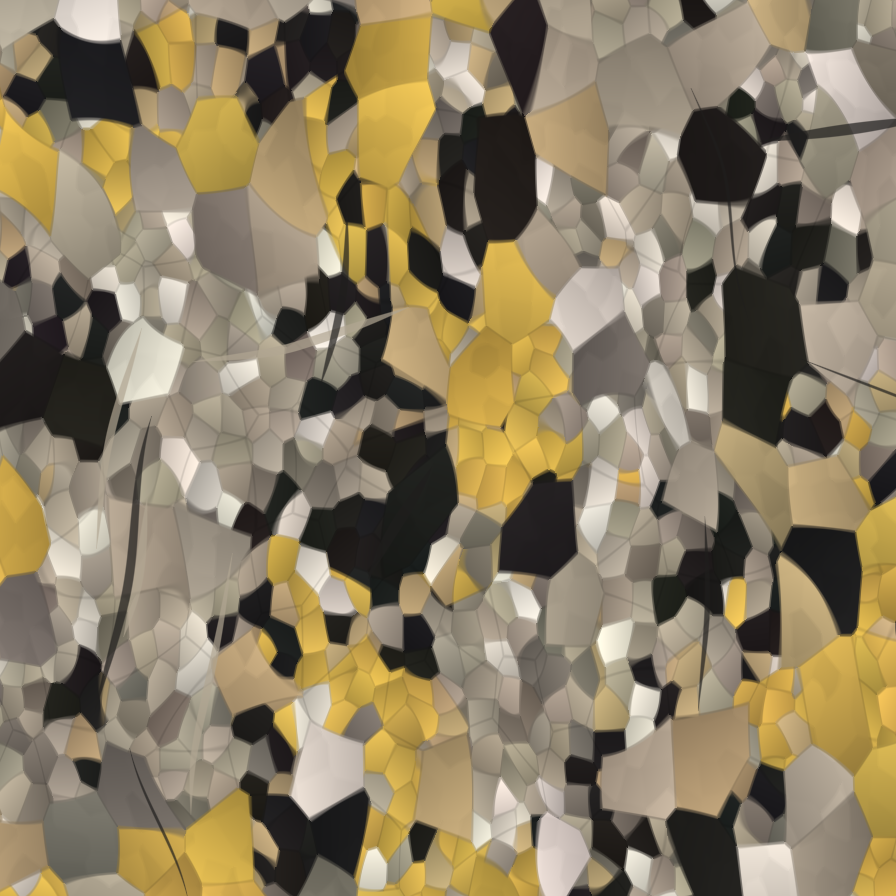
A WebGL 2 fragment shader for this background:

```glsl
#version 300 es
precision highp float;
// Shattered mosaic of stone, cream, black and gold facets.
// Two warped cell layers with stretched per-cell metrics are nested, coloured
// by clustered noise, then crossed by thin tapering slivers.

uniform vec2 u_resolution;
out vec4 fragColor;

const vec3 STONE = vec3(0.63, 0.59, 0.52);
const vec3 TAUPE = vec3(0.45, 0.42, 0.38);
const vec3 BLACK = vec3(0.12, 0.115, 0.11);
const vec3 TAN   = vec3(0.69, 0.60, 0.44);
const vec3 GOLD  = vec3(0.79, 0.65, 0.29);
const vec3 CREAM = vec3(0.85, 0.82, 0.77);

const float BIG_SCALE = 13.0;       // coarse cells across the canvas
const float SMALL_SCALE = 29.0;     // fine cells across the canvas
const vec2 SQUASH = vec2(1.12, 0.88);
const float WARP = 0.035;
const float MAX_STRETCH = 1.3;
const float GOLD_LEVEL = 0.78;
const float TAN_LEVEL = 0.68;
const float BLACK_LEVEL = 0.78;
const float TAUPE_SHARE = 0.24;
const float CREAM_SHARE = 0.20;
const float GRADIENT = 0.20;        // light falloff across a facet
const float SOFTNESS = 0.004;       // width of the blend between facets
const float SEAM_STRENGTH = 0.22;
const int SLIVERS = 12;

struct Cell { vec2 id; vec2 site; vec2 offset; };
struct Pair { Cell first; Cell second; float gap; };

float hash(vec2 p) {
    return fract(sin(dot(p, vec2(127.1, 311.7))) * 43758.5453);
}

vec2 hash2(vec2 p) {
    return vec2(hash(p), hash(p + vec2(37.3, 91.7)));
}

float noise(vec2 p) {
    vec2 i = floor(p), f = fract(p);
    f = f * f * (3.0 - 2.0 * f);
    return mix(mix(hash(i), hash(i + vec2(1, 0)), f.x),
               mix(hash(i + vec2(0, 1)), hash(i + vec2(1, 1)), f.x), f.y);
}

// Two nearest cells, each measured with its own stretched and turned metric
Pair mosaic(vec2 p, float scale, float seed) {
    vec2 q = p * scale, base = floor(q);
    float nearest = 1e3, next = 1e3;
    Cell none = Cell(base, p, vec2(0));
    Pair pair = Pair(none, none, 1.0);
    for (int k = 0; k < 9; k++) {
        vec2 id = base + vec2(k % 3 - 1, k / 3 - 1);
        vec2 site = id + 0.1 + 0.8 * hash2(id + seed);
        vec2 r = q - site;
        float spin = hash(id + seed + 7.7);
        float angle = (spin - 0.5) * 1.8;
        vec2 axis = vec2(cos(angle), sin(angle));
        float stretch = mix(1.0, MAX_STRETCH, fract(spin * 17.0));
        float d = length(vec2(dot(r, axis) * stretch, dot(r, vec2(-axis.y, axis.x)) / stretch));
        Cell cell = Cell(id + seed, site / scale, r);
        if (d < nearest) {
            next = nearest;
            pair.second = pair.first;
            nearest = d;
            pair.first = cell;
        } else if (d < next) {
            next = d;
            pair.second = cell;
        }
    }
    pair.gap = (next - nearest) / scale;
    return pair;
}

// Palette choice: gold and black gather in clusters, the rest is scattered
vec3 facetColour(Cell c, vec2 group) {
    float warm = noise(group * vec2(8.0, 5.5) + 11.0) + 0.5 * (hash(c.id + 1.3) - 0.5);
    float dark = noise(c.site * vec2(9.0, 6.0) + 43.0) + 0.8 * (hash(c.id + 2.9) - 0.5);
    float pick = hash(c.id + 5.1), tone = hash(c.id + 4.7);
    vec3 colour = STONE;
    if (warm > GOLD_LEVEL) colour = GOLD;
    else if (warm > TAN_LEVEL) colour = TAN;
    else if (dark > BLACK_LEVEL) colour = BLACK;
    else if (pick < TAUPE_SHARE) colour = TAUPE;
    else if (pick > 1.0 - CREAM_SHARE) colour = CREAM;
    vec3 tint = fract(tone * vec3(7.0, 13.0, 23.0)) - 0.5;
    float turn = 6.2832 * fract(tone * 31.0);
    float light = 0.92 + 0.16 * tone + GRADIENT * dot(c.offset, vec2(cos(turn), sin(turn)));
    return colour * light + 0.025 * tint;
}

// Share of the neighbour that shows through near a border
float blend(float gap) {
    float width = max(SOFTNESS, 2.0 / min(u_resolution.x, u_resolution.y));
    return 0.5 - 0.5 * smoothstep(0.0, width, gap);
}

// A coarse cell is one facet or is broken into fine ones, mostly mid-canvas
vec3 regionColour(Cell big, Pair small) {
    float share = blend(small.gap);
    float split = mix(0.82, 0.42, smoothstep(0.15, 0.6, length(big.site / SQUASH - 0.5)));
    if (hash(big.id + 5.5) > split) {
        float plane = mix(hash(small.first.id), hash(small.second.id), share);
        return facetColour(big, big.site) * (0.96 + 0.08 * plane);
    }
    vec3 colour = facetColour(small.first, big.site);
    if (share > 0.0) colour = mix(colour, facetColour(small.second, big.site), share);
    return colour * (1.0 - SEAM_STRENGTH * share);
}

void main() {
    vec2 uv = gl_FragCoord.xy / min(u_resolution.x, u_resolution.y);
    vec2 p = uv + WARP * (vec2(noise(uv * 6.0 + 5.0), noise(uv * 6.0 + 27.0)) - 0.5);
    Pair big = mosaic(p * SQUASH, BIG_SCALE, 3.0);
    Pair small = mosaic(p * SQUASH, SMALL_SCALE, 61.0);
    float share = blend(big.gap);
    vec3 colour = regionColour(big.first, small);
    if (share > 0.0) colour = mix(colour, regionColour(big.second, small), share);
    colour *= 1.0 - SEAM_STRENGTH * share;

    // Tapering slivers, mostly upright
    for (int i = 0; i < SLIVERS; i++) {
        vec2 key = vec2(i, 19), size = hash2(key + 4.0), r = p - hash2(key);
        float lean = (size.x - 0.5) * (i % 4 == 0 ? 3.0 : 0.7);
        vec2 dir = vec2(sin(lean), cos(lean));
        float t = dot(r, dir) / mix(0.06, 0.16, size.y);
        float width = mix(0.0015, 0.007, size.x * size.x) * (1.0 - t * t);
        float side = abs(dot(r, vec2(dir.y, -dir.x))) - width;
        float cover = (1.0 - smoothstep(-0.001, 0.001, side)) * step(abs(t), 1.0);
        colour = mix(colour, i % 3 == 0 ? STONE * 1.1 : BLACK, 0.7 * cover);
    }
    fragColor = vec4(colour, 1.0);
}
```
